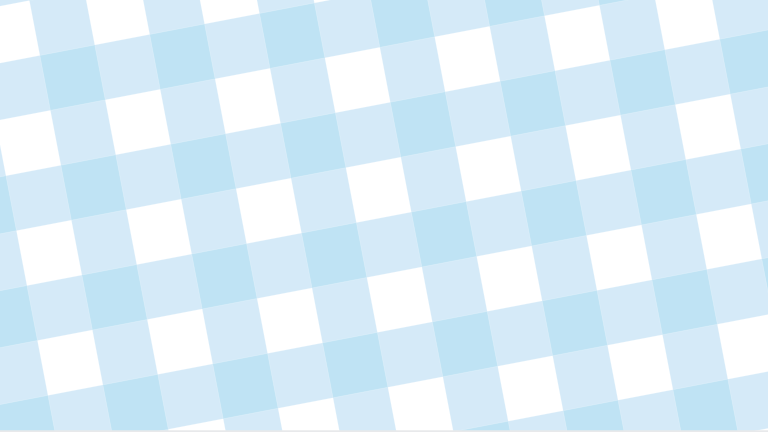
Write a Shadertoy shader that draws this pattern.

```glsl
// Tilted gingham: two crossing sets of equal, half-period stripes in pale blue.
// The canvas is rotated into cloth axes; stripe coverage on each axis picks
// white, light or dark, with faint pale seams and a thin grey bottom rule.

const float TILT        = 0.1890;              // radians, anticlockwise
const float PERIOD      = 0.2588;              // repeat, in canvas heights
const vec2  PHASE       = vec2(0.983, 0.741);  // stripe start, in repeats
const float STRIPE      = 0.5;                 // stripe share of a repeat
const float SEAM_WIDTH  = 0.0022;              // in canvas heights
const float SEAM_GAIN   = 0.18;
const float RULE_HEIGHT = 0.004;               // in canvas heights

const vec3 WHITE = vec3(1.0);
const vec3 LIGHT = vec3(0.835, 0.918, 0.973);
const vec3 DARK  = vec3(0.749, 0.890, 0.957);
const vec3 RULE  = vec3(0.910, 0.915, 0.920);

// Signed distance to the stripe edges on both axes, positive inside.
vec2 stripeDistance(vec2 cloth) {
    vec2 fromCentre = abs(fract(cloth / PERIOD - PHASE - 0.5 * STRIPE + 0.5) - 0.5);
    return (0.5 * STRIPE - fromCentre) * PERIOD;
}

void mainImage(out vec4 fragColor, in vec2 fragCoord) {
    vec2 uv = fragCoord / iResolution.y;
    float pixel = 1.0 / iResolution.y;

    // Cloth axes
    float c = cos(TILT), s = sin(TILT);
    vec2 cloth = vec2(c * uv.x + s * uv.y, c * uv.y - s * uv.x);

    // Crossing stripes
    vec2 d = stripeDistance(cloth);
    vec2 cover = clamp(d / pixel + 0.5, 0.0, 1.0);
    vec3 color = mix(mix(WHITE, LIGHT, cover.x), mix(LIGHT, DARK, cover.x), cover.y);

    // Pale seams along the stripe edges
    vec2 seam = 1.0 - smoothstep(vec2(0.0), vec2(SEAM_WIDTH), abs(d));
    color = mix(color, WHITE, SEAM_GAIN * max(seam.x, seam.y));

    // Bottom rule
    float rule = clamp((RULE_HEIGHT - uv.y) / pixel + 0.5, 0.0, 1.0);
    color = mix(color, RULE, rule);

    fragColor = vec4(color, 1.0);
}
```
